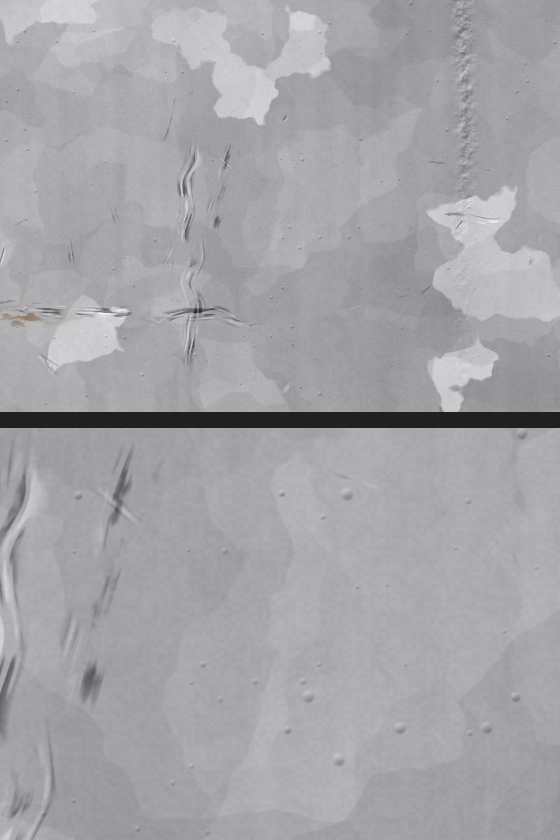
Top: the whole. Bottom: its middle third, enlarged.
This texture is drawn by a Shadertoy shader. Its source:

```glsl
// Weathered galvanized steel: warped Voronoi crystals in soft greys with sparse
// bright flakes, overlaid with streaked scrapes, hairline scratches, raised
// blisters and fine grain. Units are canvas heights.

const vec2 LIGHT_STEP = vec2(-0.003, 0.005);
const vec3 COOL_TINT = vec3(0.0, -0.001, 0.008);
const vec3 RUST = vec3(0.52, 0.40, 0.31);

float hash(vec2 p) {
    return fract(sin(dot(p, vec2(127.1, 311.7))) * 43758.5453);
}

vec2 hash2(vec2 p) {
    return vec2(hash(p), hash(p + 37.7));
}

float noise(vec2 p) {
    vec2 i = floor(p), f = fract(p);
    f = f * f * (3.0 - 2.0 * f);
    return mix(mix(hash(i), hash(i + vec2(1, 0)), f.x),
               mix(hash(i + vec2(0, 1)), hash(i + vec2(1, 1)), f.x), f.y);
}

float fbm(vec2 p) {
    float sum = 0.0, gain = 0.5;
    for (int i = 0; i < 4; i++) {
        sum += gain * noise(p);
        p = p * 2.03 + 17.3;
        gain *= 0.5;
    }
    return sum / 0.9375;
}

vec2 warp(vec2 p, float frequency, float amount) {
    return p + amount * (vec2(fbm(p * frequency), fbm(p * frequency + 51.0)) - 0.5);
}

// Random values of the two nearest crystals, and the weight of the nearest
vec3 crystals(vec2 p, float scale, float seed) {
    vec2 q = p * scale + seed, cell = floor(q);
    float near = 9.0, next = 9.0, nearId = 0.0, nextId = 0.0;
    for (int y = -1; y <= 1; y++)
    for (int x = -1; x <= 1; x++) {
        vec2 c = cell + vec2(x, y);
        float d = length(c + 0.1 + 0.8 * hash2(c) - q);
        float id = hash(c + 91.3);
        if (d < near) {
            next = near; nextId = nearId;
            near = d; nearId = id;
        } else if (d < next) {
            next = d; nextId = id;
        }
    }
    float edge = 2.5 * scale / iResolution.y;
    return vec3(nearId, nextId, 0.5 + 0.5 * smoothstep(0.0, edge, next - near));
}

float crystalTone(vec3 c) {
    return mix(c.y, c.x, c.z) - 0.5;
}

float crystalCover(vec3 c, float share) {
    return mix(step(c.y, share), step(c.x, share), c.z);
}

// Signed shading of a broken, fibrous scrape from a to b
float scrape(vec2 p, vec2 a, vec2 b, float width, float seed) {
    float len = length(b - a);
    vec2 dir = (b - a) / len, q = p - a;
    float along = dot(q, dir), across = dot(q, vec2(-dir.y, dir.x));
    across += width * (noise(vec2(along * 16.0, seed)) - 0.5);
    float mask = 1.0 - smoothstep(0.3 * width, width, abs(across));
    mask *= smoothstep(0.0, 0.2 * len, along) * (1.0 - smoothstep(0.8 * len, len, along));
    float fibre = noise(vec2(along * 28.0, across * 240.0) + seed);
    float broken = smoothstep(0.38, 0.65, fbm(vec2(along * 24.0, across * 50.0) + seed * 3.1));
    float shade = 0.13 * smoothstep(0.6, 0.85, 1.0 - fibre) - 0.30 * smoothstep(0.5, 0.8, fibre);
    return mask * broken * shade;
}

// Lit dome with a shadow below, scattered one per chosen grid cell
float blisters(vec2 p, float scale, float share) {
    vec2 q = p * scale, cell = floor(q);
    vec2 d = fract(q) - 0.3 - 0.4 * hash2(cell);
    float radius = mix(0.12, 0.28, hash(cell + 5.0));
    float dome = 1.0 - smoothstep(0.4 * radius, radius, length(d));
    return step(hash(cell + 8.0), share) * dome * (d.y - 0.4 * d.x - 0.04) / radius;
}

float relief(vec2 p, float frequency) {
    return fbm(p * frequency) - fbm((p + LIGHT_STEP) * frequency);
}

void mainImage(out vec4 fragColor, in vec2 fragCoord) {
    vec2 p = fragCoord / iResolution.y;
    float aspect = iResolution.x / iResolution.y;
    float right = p.x / aspect;

    // Base sheet and overlapping dull crystals
    vec2 w = warp(p, 7.0, 0.16);
    float tone = mix(0.672, 0.618, smoothstep(0.1, 0.75, right));
    tone += 0.03 * smoothstep(0.75, 1.0, p.y) * (1.0 - right);
    tone += 0.060 * crystalTone(crystals(w, 4.5, 3.0));
    tone += 0.045 * crystalTone(crystals(w + 0.03, 8.0, 21.0));
    tone += 0.035 * crystalCover(crystals(w, 6.0, 47.0), 0.2);

    // Bright flakes with crisp ragged rims
    vec3 flakes = crystals(warp(p, 10.0, 0.13), 7.5, 64.0);
    float flakeTone = 0.775 + 0.05 * fbm(p * 9.0) + 0.1 * crystalTone(crystals(w, 7.0, 12.0));
    tone = mix(tone, flakeTone - 0.03 * right, crystalCover(flakes, 0.135));

    // Stains, vertical wipe streaks and grain
    tone += 0.05 * (fbm(p * 5.0 + 9.0) - 0.5);
    tone += 0.022 * (noise(p * vec2(45.0, 2.5)) - 0.5);
    tone += 0.030 * (fbm(p * 75.0) - 0.5) + 0.030 * (noise(p * 330.0) - 0.5);

    // Main scrapes
    tone += scrape(p, vec2(0.47, 0.68), vec2(0.44, 0.30), 0.026, 2.0);
    tone += scrape(p, vec2(0.57, 0.67), vec2(0.50, 0.43), 0.026, 7.0);
    tone += scrape(p, vec2(0.47, 0.44), vec2(0.465, 0.09), 0.028, 11.0);
    tone += scrape(p, vec2(-0.1, 0.26), vec2(0.68, 0.225), 0.022, 15.0);
    tone += scrape(p, vec2(1.06, 0.48), vec2(1.23, 0.46), 0.014, 19.0);

    // Scattered nicks and hairlines
    for (int i = 0; i < 16; i++) {
        float n = float(i);
        vec2 start = hash2(vec2(n, 4.0)) * vec2(aspect, 1.0);
        float angle = mix(-2.4, -0.7, hash(vec2(n, 9.0)));
        vec2 dir = vec2(cos(angle), sin(angle));
        float len = mix(0.04, 0.13, hash(vec2(n, 13.0)));
        tone += 0.8 * scrape(p, start, start + dir * len, 0.009, n * 5.3);
        vec2 lineStart = start.yx * vec2(aspect, 0.7);
        tone += 0.4 * scrape(p, lineStart, lineStart + dir.yx * len * 2.0, 0.003, n + 60.0);
    }

    // Blistered vertical seam and stray bumps
    float seam = exp(-pow((p.x - 1.125 - 0.03 * (fbm(p * 8.0) - 0.5)) / 0.022, 2.0));
    seam *= mix(0.25, 1.0, smoothstep(0.3, 0.75, p.y));
    tone += 0.55 * seam * relief(p, 65.0) - 0.02 * seam;
    tone += 0.16 * blisters(p, 75.0, 0.03 + 0.3 * seam);
    tone += 0.22 * blisters(p + 0.4, 42.0, 0.025);

    // Cool grey metal with a touch of rust at the lower left
    vec3 color = vec3(tone) + COOL_TINT;
    vec2 rustOffset = (p - vec2(0.05, 0.23)) / vec2(0.07, 0.022);
    float rust = exp(-dot(rustOffset, rustOffset)) * smoothstep(0.45, 0.65, fbm(p * vec2(25.0, 70.0)));
    fragColor = vec4(mix(color, RUST, 0.8 * rust), 1.0);
}
```
